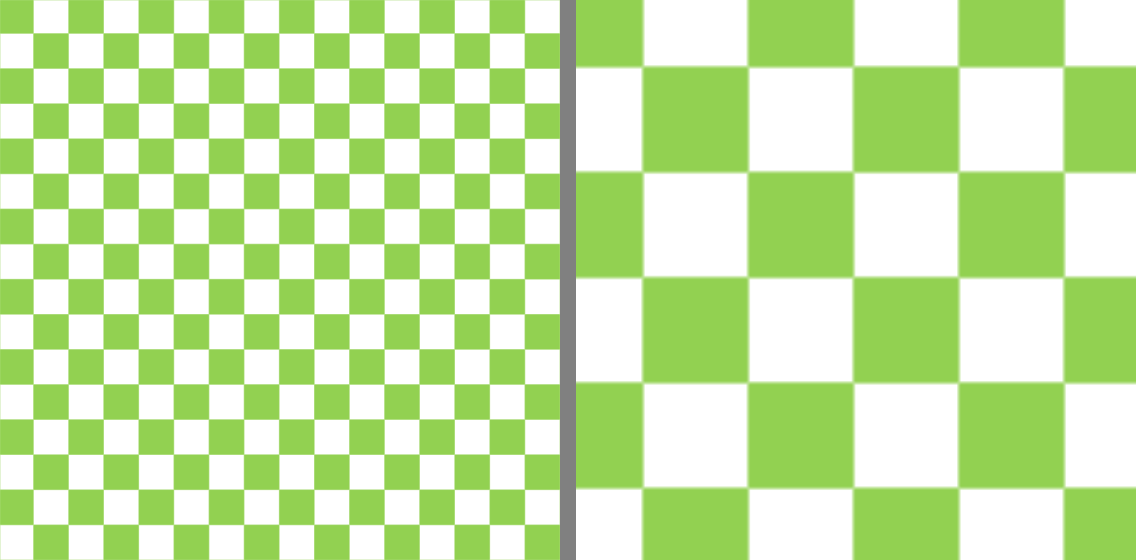
Left: the whole. Right: its middle third, enlarged.
Give the GLSL for this pattern, as a three.js fragment shader.

```glsl
// Green and white checkerboard, 16 by 16 squares with slightly soft borders.
#define CELLS 16.0
#define GREEN vec3(0.573, 0.820, 0.318)
#define WHITE vec3(1.0)
#define SOFTNESS 0.0014   // half width of a border, in canvas units
#define LEAD 0.0029       // how far the grid runs ahead at its start
#define LEAD_IN 0.03      // distance over which that lead sets in
#define EDGE_BIAS 1.5     // above 1.0 tints the borders towards green

varying vec2 vUv;

// Grid position: the first squares are a little narrower, the seam stays fixed.
vec2 gridPosition(vec2 p) {
  return p + LEAD * (1.0 - p) * smoothstep(0.0, LEAD_IN, p);
}

// Soft square wave per axis: +1 on even cells, -1 on odd cells.
vec2 squareWave(vec2 cell) {
  vec2 edgeDistance = abs(mod(cell - 0.5, 2.0) - 1.0) - 0.5;
  return clamp(edgeDistance / (SOFTNESS * CELLS), -1.0, 1.0);
}

void main() {
  // Cells are counted from the top left corner.
  vec2 fromTopLeft = vec2(vUv.x, 1.0 - vUv.y);
  vec2 wave = squareWave(gridPosition(fromTopLeft) * CELLS);

  // Squares of equal parity are green, the others white.
  float whiteness = 0.5 - 0.5 * wave.x * wave.y;
  gl_FragColor = vec4(mix(GREEN, WHITE, pow(whiteness, EDGE_BIAS)), 1.0);
}
```
